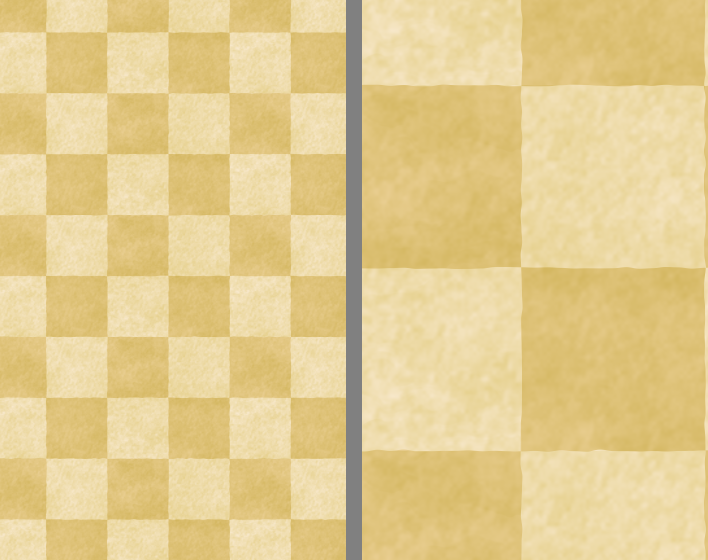
Left: the whole. Right: its middle third, enlarged.
Give the GLSL for this pattern, as a WebGL 1 fragment shader.

```glsl
precision highp float;

uniform vec2 u_resolution;

const vec2 CELLS = vec2(5.663, 9.198);      // squares across and down
const vec2 OFFSET = vec2(0.242, 0.335);     // part of a square cut off at the lower left
const vec2 WEAR_PERIOD = vec2(4.0, 2.0);    // squares before the wear repeats
const vec3 CREAM = vec3(0.934, 0.861, 0.668);
const vec3 GOLD = vec3(0.870, 0.760, 0.468);
const vec3 CREAM_STEP = vec3(0.012, 0.016, 0.042);  // colour change per unit of tone
const vec3 GOLD_STEP = vec3(0.016, 0.017, 0.036);
const float BLOTCH = 4.2;
const float STREAK = 0.9;
const float PILE = 2.3;
const float SPECK = 1.0;
const float COLUMN_SHIFT = 0.28;            // tone difference between alternate columns
const float EDGE_WOBBLE = 0.012;

float hash(vec2 p) {
  vec3 q = fract(p.xyx * vec3(0.1031, 0.1030, 0.0973));
  q += dot(q, q.yzx + 33.33);
  return fract((q.x + q.y) * q.z);
}

float noise(vec2 p) {
  vec2 i = floor(p);
  vec2 f = fract(p);
  f = f * f * (3.0 - 2.0 * f);
  float low = mix(hash(i), hash(i + vec2(1.0, 0.0)), f.x);
  float high = mix(hash(i + vec2(0.0, 1.0)), hash(i + vec2(1.0, 1.0)), f.x);
  return mix(low, high, f.y);
}

float fbm(vec2 p) {
  float sum = 0.0;
  float amplitude = 0.5;
  for (int i = 0; i < 4; i++) {
    sum += amplitude * noise(p);
    p = p * 2.03 + vec2(17.3, 9.1);
    amplitude *= 0.5;
  }
  return sum / 0.9375;
}

// Smooth checkerboard: 1 on cream squares, 0 on gold ones
float checker(vec2 p, vec2 pixel) {
  vec2 inside = 2.0 * (abs(fract(p * 0.5 - 0.25) - 0.5) - 0.25);
  vec2 side = clamp(inside / (0.5 * pixel), -1.0, 1.0);
  return 0.5 + 0.5 * side.x * side.y;
}

// Brushed patches, short horizontal streaks and fine pile, centred on zero
float wearTone(vec2 p, float cream) {
  vec2 warp = vec2(fbm(p * 3.0 + 40.0), fbm(p * 3.0 + 70.0)) - 0.5;
  vec2 q = p + 0.35 * warp;
  float blotch = fbm(q * vec2(2.1, 2.8) + 11.0) - 0.5;
  float evenColumn = 1.0 - mod(floor(p.x), 2.0);

  float band = fbm(q * vec2(2.2, 7.0) + 23.0);
  float streak = smoothstep(0.53, 0.66, band) - 0.3;
  float streakAmount = STREAK * mix(0.35, 1.0, evenColumn) * mix(-0.7, 1.0, cream);

  // Pile fibres lean slightly to the right
  vec2 leaning = vec2(p.x - 0.35 * p.y, p.y + 0.2 * p.x);
  float pile = noise(leaning * vec2(27.0, 21.0) + 50.0) - 0.5;
  float speck = noise(p * 47.0 + 90.0) - 0.5;

  float column = COLUMN_SHIFT * (2.0 * evenColumn - 1.0) * (1.0 - cream);
  return BLOTCH * blotch + streakAmount * streak + column
       + mix(0.8, 1.1, cream) * (PILE * pile + SPECK * speck);
}

void main() {
  vec2 p = gl_FragCoord.xy / u_resolution * CELLS + OFFSET;
  vec2 pixel = CELLS / u_resolution;

  vec2 wobble = EDGE_WOBBLE * (vec2(noise(p * 14.0), noise(p * 14.0 + 31.0)) - 0.5);
  float cream = checker(p + wobble, pixel);
  float tone = wearTone(mod(p, WEAR_PERIOD), cream);

  vec3 color = mix(GOLD + GOLD_STEP * tone, CREAM + CREAM_STEP * tone, cream);
  gl_FragColor = vec4(clamp(color, 0.0, 1.0), 1.0);
}
```
